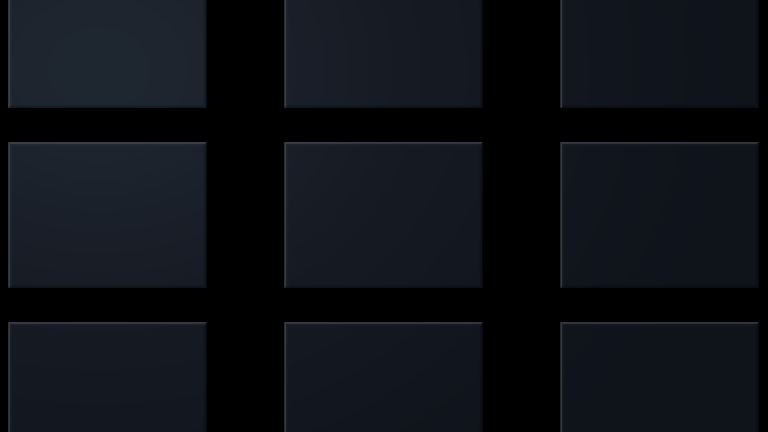
Reproduce this pattern procedurally as a WebGL 2 fragment shader.

```glsl
#version 300 es
precision highp float;
// Grid of dark bevelled slate panels on black, lit from the upper left.

uniform vec2 u_resolution;
out vec4 fragColor;

float boxDistance(vec2 p, vec2 halfSize) {
    vec2 d = abs(p) - halfSize;
    return length(max(d, 0.0)) + min(max(d.x, d.y), 0.0);
}

// Broad lamp glow that fades across the whole wall
vec3 slateColor(vec2 p) {
    float reach = length((p - vec2(-0.66, 0.34)) * vec2(0.9, 1.1));
    vec3 slate = mix(vec3(0.118, 0.148, 0.185), vec3(0.086, 0.102, 0.139),
                     smoothstep(0.05, 0.72, reach));
    return mix(slate, vec3(0.058, 0.074, 0.103), smoothstep(0.5, 1.4, reach));
}

void main() {
    // Canvas heights, measured from the centre
    vec2 p = (gl_FragCoord.xy - 0.5 * u_resolution) / u_resolution.y;
    float pixel = 1.0 / u_resolution.y;

    // Repeat one panel per cell
    vec2 pitch = vec2(0.639, 0.4167);
    vec2 halfSize = vec2(0.2295, 0.169);
    vec2 cell = (fract((p - vec2(-0.0012, 0.002)) / pitch + 0.5) - 0.5) * pitch;
    float dist = boxDistance(cell, halfSize - 0.001) - 0.001;

    // Depth inside each side: x from left and right, y from bottom and top
    vec2 fromLow = cell + halfSize;
    vec2 fromHigh = halfSize - cell;
    float litDepth = min(fromLow.x, fromHigh.y);
    float shadeDepth = min(fromHigh.x, fromLow.y);

    // Soft inner bevel, then a thin bright rim on the lit sides
    vec3 slate = slateColor(p);
    vec3 color = slate;
    color *= 1.0 - 0.35 * (1.0 - smoothstep(0.0, 0.010, shadeDepth));
    color += 0.03 * (1.0 - smoothstep(0.002, 0.012, litDepth));
    float rim = 1.0 - smoothstep(0.0022, 0.0022 + max(0.003, pixel), litDepth);
    float mitre = smoothstep(-pixel, pixel, shadeDepth - litDepth);
    color = mix(color, slate * 0.6 + vec3(0.175, 0.18, 0.185), rim * mitre);

    // Panel edge against the black gap
    float coverage = 1.0 - smoothstep(-0.5 * pixel, 0.5 * pixel, dist);
    fragColor = vec4(color * coverage, 1.0);
}
```
